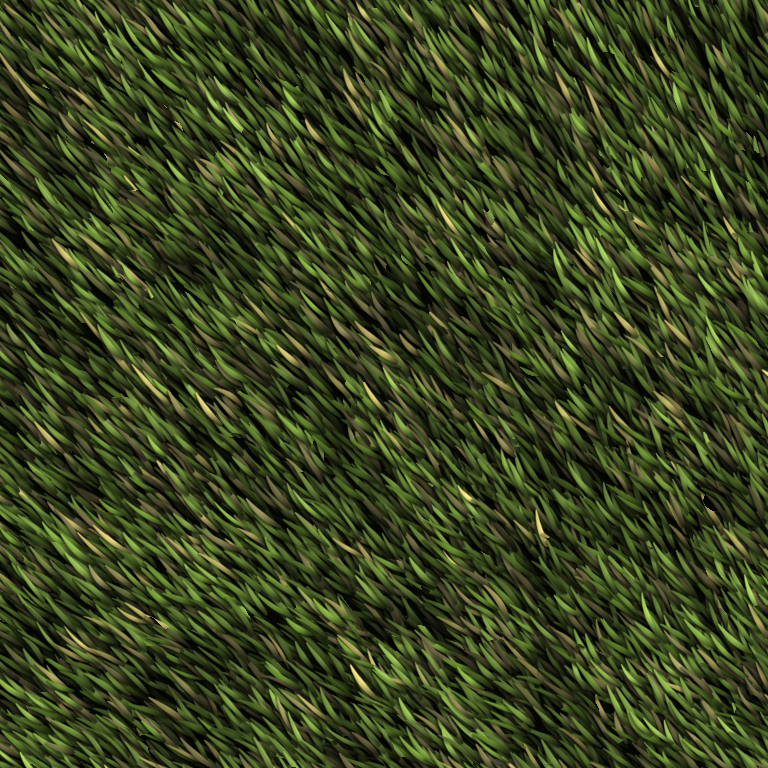
Write a WebGL 1 fragment shader that draws this texture.

```glsl
precision highp float;
// Windswept grass: thin tapered blades leaning towards the upper left.
// Jittered blades are stacked in layers from dark soil up to lit tips;
// every blade shades what lies beneath, and noise forms clumps and gaps.
uniform vec2 u_resolution;

const int LAYERS = 14;
const float GRID_ANGLE = 0.82;             // mean slope of the blades, radians
const vec2 CELL = vec2(0.045, 0.026);      // along and across the blades
const vec3 SOIL = vec3(0.018, 0.030, 0.006);
const vec3 DEEP_GREEN = vec3(0.27, 0.37, 0.12);
const vec3 LIGHT_GREEN = vec3(0.43, 0.53, 0.24);
const vec3 OLIVE = vec3(0.40, 0.38, 0.24);
const vec3 STRAW = vec3(0.60, 0.56, 0.32);

vec4 hash4(vec3 p) {
  vec4 q = fract(p.xyzx * vec4(0.1031, 0.1030, 0.0973, 0.1099));
  q += dot(q, q.wzxy + 33.33);
  return fract((q.xxyz + q.yzzw) * q.zywx);
}

float valueNoise(vec2 p) {
  vec2 i = floor(p);
  vec2 f = fract(p);
  f = f * f * (3.0 - 2.0 * f);
  float low = mix(hash4(vec3(i, 7.0)).x, hash4(vec3(i + vec2(1.0, 0.0), 7.0)).x, f.x);
  float high = mix(hash4(vec3(i + vec2(0.0, 1.0), 7.0)).x, hash4(vec3(i + 1.0, 7.0)).x, f.x);
  return mix(low, high, f.y);
}

vec2 rotate(vec2 p, float angle) {
  float c = cos(angle);
  float s = sin(angle);
  return vec2(c * p.x - s * p.y, s * p.x + c * p.y);
}

vec3 bladeColor(float kind, float tone) {
  vec3 green = mix(DEEP_GREEN, LIGHT_GREEN, tone);
  vec3 dry = mix(OLIVE * (0.75 + 0.35 * tone), STRAW, step(0.93, kind));
  return mix(green, dry, smoothstep(0.70, 0.78, kind));
}

// Coverage of a curved blade: x runs from -1 at the tip to 1 at the root.
float bladeMask(float x, float y, float halfWidth, float soft) {
  float taper = sqrt(max(1.0 - x * x, 0.0)) * mix(0.65, 1.0, smoothstep(-1.0, 0.2, x));
  float edge = halfWidth * taper - abs(y);
  return smoothstep(-soft, soft, edge) * smoothstep(1.0, 0.9, abs(x));
}

// Paints the blade of one cell over the colour below it.
vec3 paintBlade(vec3 below, vec2 q, vec2 cell, float layer, float lean,
                float spread, float clump, float soft) {
  vec4 place = hash4(vec3(cell + 61.0, layer * 3.7 + 1.0));
  vec4 look = hash4(vec3(cell + 137.0, layer * 5.3 + 2.0));
  float angle = clamp(lean + (place.z + look.w - 1.0) * spread, -0.6, 0.6);
  vec2 local = rotate(q - (cell + place.xy) * CELL, angle);

  float halfLength = mix(0.021, 0.034, place.w);
  float x = local.x / halfLength;
  float bend = (look.z - 0.5) * 0.009;
  float y = local.y - bend * (x * x - 0.35);
  float halfWidth = mix(0.0023, 0.0040, look.x);
  float present = step(fract(look.y * 17.0 + place.z), 0.62 + 0.38 * clump);

  float height = layer / float(LAYERS - 1);
  float rootFade = mix(1.15, 0.38, smoothstep(-0.1, 1.0, x));
  float sideLight = 1.0 + 0.14 * clamp(y / halfWidth, -1.0, 1.0);
  float light = mix(0.10, 1.10, height) * rootFade * sideLight;
  light *= mix(0.70, 1.16, look.z) * mix(0.78, 1.15, clump);

  float shadow = bladeMask(x, y + 0.0022, halfWidth * 1.3, soft * 2.0);
  vec3 shaded = below * (1.0 - 0.42 * shadow * present);
  float mask = bladeMask(x, y, halfWidth, soft) * present;
  return mix(shaded, bladeColor(look.y, look.w) * light, mask);
}

void main() {
  float size = min(u_resolution.x, u_resolution.y);
  vec2 p = gl_FragCoord.xy / size;
  vec2 q = rotate(p, GRID_ANGLE);
  float soft = max(0.0013, 0.8 / size);

  // Blades stand steeper at the upper right and scatter at the lower right.
  float lean = 0.24 * (p.x + p.y - 1.0) + 0.16 * (valueNoise(p * 5.0) - 0.5);
  float spread = mix(0.26, 0.50, smoothstep(0.7, 1.5, p.x + 1.0 - p.y));
  float clump = 0.6 * valueNoise(q * vec2(10.0, 18.0)) + 0.4 * valueNoise(q * vec2(24.0, 44.0) + 9.0);
  clump = smoothstep(0.18, 0.72, clump);

  vec3 color = SOIL;
  for (int i = 0; i < LAYERS; i++) {
    float layer = float(i);
    vec2 shifted = q + hash4(vec3(layer, 3.0, 5.0)).xy;
    vec2 home = floor(shifted / CELL);
    for (int row = -1; row <= 1; row++) {
      for (int column = -1; column <= 1; column++) {
        vec2 cell = home + vec2(float(column), float(row));
        color = paintBlade(color, shifted, cell, layer, lean, spread, clump, soft);
      }
    }
  }
  gl_FragColor = vec4(color, 1.0);
}
```
